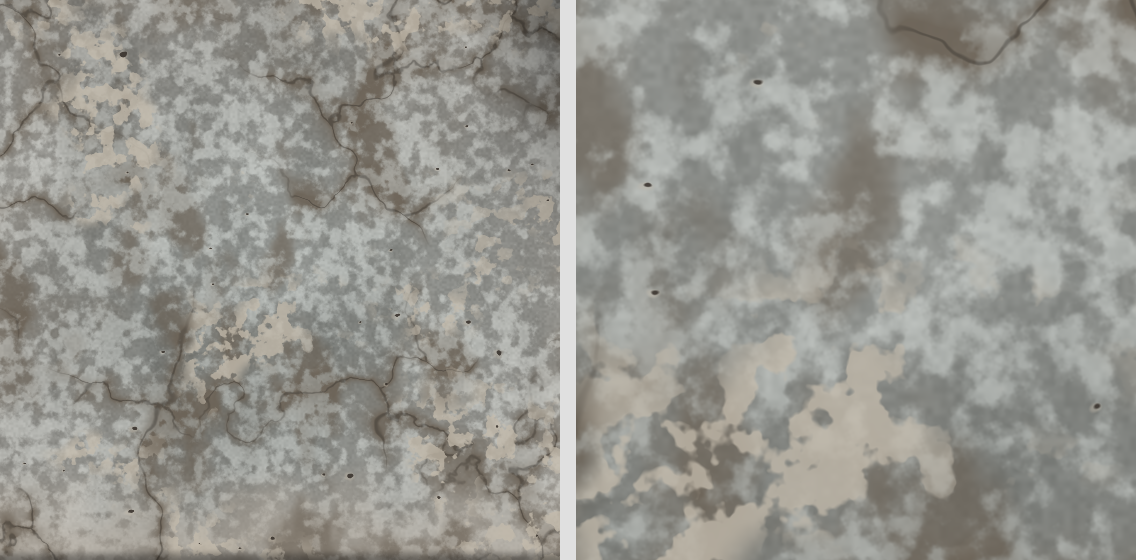
Left, the full canvas; right, a detail of the centre.
This texture is drawn by a three.js fragment shader. Its source:

```glsl
// Weathered concrete: flaky grey mottling over soft clouds, brown stains that
// follow a broken network of cracks, small pits and a warm lower band.
// Layered value noise makes the mottling, warped cellular noise the cracks.

#define GRAIN_SCALE 62.0
#define BLOTCH_SCALE 11.0
#define CLOUD_SCALE 3.5
#define CRACK_SCALE 3.1
#define CRACK_WARP 1.3
#define STAIN_AMOUNT 0.85
#define STAIN_FALLOFF 7.5
#define PIT_GRID 15.0
#define PIT_CHANCE 0.13
#define CORNER_SHADE 0.40

varying vec2 vUv;

const vec3 SHADE_GREY = vec3(0.545, 0.540, 0.520);
const vec3 PALE_GREY = vec3(0.705, 0.705, 0.685);
const vec3 LIME = vec3(0.770, 0.735, 0.675);
const vec3 WARM_BAND = vec3(0.690, 0.650, 0.600);
const vec3 STAIN_BROWN = vec3(0.415, 0.375, 0.325);
const vec3 PIT_DARK = vec3(0.200, 0.175, 0.155);

float hash(vec2 p) {
  vec3 q = fract(vec3(p.xyx) * 0.1031);
  q += dot(q, q.yzx + 33.33);
  return fract((q.x + q.y) * q.z);
}

vec2 hash2(vec2 p) {
  return vec2(hash(p + 17.0), hash(p + 71.0));
}

float noise(vec2 p) {
  vec2 i = floor(p), f = fract(p);
  f = f * f * (3.0 - 2.0 * f);
  return mix(mix(hash(i), hash(i + vec2(1.0, 0.0)), f.x),
             mix(hash(i + vec2(0.0, 1.0)), hash(i + 1.0), f.x), f.y);
}

// Four rotated octaves, scaled to 0..1
float fbm(vec2 p) {
  float sum = 0.0, amp = 0.533;
  for (int i = 0; i < 4; i++) {
    sum += amp * noise(p);
    p = mat2(1.6, 1.2, -1.2, 1.6) * p + 13.7;
    amp *= 0.5;
  }
  return sum;
}

// Gap between the two nearest cell points: zero along cell borders
float cellBorder(vec2 p) {
  vec2 cell = floor(p), f = fract(p);
  float nearest = 8.0, second = 8.0;
  for (int y = -1; y <= 1; y++) {
    for (int x = -1; x <= 1; x++) {
      vec2 o = vec2(float(x), float(y));
      float d = length(o + hash2(cell + o) - f);
      second = min(second, max(nearest, d));
      nearest = min(nearest, d);
    }
  }
  return second - nearest;
}

// x: dark hole, y: pale chipped rim
vec2 pits(vec2 uv, float chance) {
  vec2 p = uv * PIT_GRID, cell = floor(p);
  vec2 d = fract(p) - mix(vec2(0.25), vec2(0.75), hash2(cell));
  d += 0.05 * (vec2(noise(uv * 150.0), noise(uv * 150.0 + 40.0)) - 0.5);
  d.y *= 1.0 + 0.6 * hash(cell + 5.0);
  float size = hash(cell + 9.0);
  float radius = mix(0.025, 0.085, size * size * size);
  float present = step(hash(cell + 3.0), chance);
  float r = length(d);
  float rim = smoothstep(radius * 2.6, radius, length(d + radius * 0.5));
  return present * vec2(smoothstep(radius + 0.015, radius - 0.015, r), rim);
}

void main() {
  vec2 uv = vUv;

  // Mottling: fine flakes gathered by blotches, clouds and faint runs
  float grain = fbm(uv * GRAIN_SCALE);
  float blotch = fbm(uv * BLOTCH_SCALE + 21.0);
  float cloud = fbm(uv * CLOUD_SCALE + 5.0);
  float runs = fbm(uv * vec2(14.0, 2.5) + 60.0);
  float flake = smoothstep(0.34, 0.68, grain + 0.65 * (blotch - 0.5));
  vec3 color = mix(SHADE_GREY, PALE_GREY, flake);
  color += 0.20 * (cloud - 0.5) + 0.14 * (runs - 0.5);
  color += 0.06 * (noise(uv * 230.0) - 0.5);

  // Cool middle, warm lower band
  float middle = smoothstep(0.65, 0.1, length(uv - vec2(0.5, 0.45)));
  color += middle * vec3(-0.012, 0.004, 0.010);
  float band = smoothstep(0.20, 0.02, uv.y + 0.16 * (blotch - 0.5));
  color = mix(color, WARM_BAND, 0.5 * band);

  // Crack network, broken up by a slow mask
  vec2 warp = vec2(fbm(uv * 5.0 + 3.0), fbm(uv * 5.0 + 47.0)) - 0.5;
  vec2 jitter = vec2(blotch, fbm(uv * 24.0 + 8.0)) - 0.5;
  float border = cellBorder(uv * CRACK_SCALE + CRACK_WARP * warp + 0.22 * jitter + 2.0);
  float mask = smoothstep(0.42, 0.60, fbm(uv * 3.2 + 31.0));
  float patches = smoothstep(0.58, 0.74, fbm(uv * vec2(9.0, 6.0) + 80.0));
  float stain = exp(-border * STAIN_FALLOFF) * mask + 0.6 * patches;
  stain = clamp(stain * mix(1.15, 0.5, flake), 0.0, 1.0);
  color = mix(color, STAIN_BROWN, STAIN_AMOUNT * stain);
  float hairline = smoothstep(0.030, 0.004, border) * mask;
  color *= 1.0 - 0.22 * hairline;

  // Crisp lime crust in scattered areas
  float crustArea = smoothstep(0.54, 0.70, fbm(uv * 5.0 + 110.0));
  float crust = smoothstep(0.52, 0.60, fbm(uv * 42.0 + 15.0)) * crustArea;
  color = mix(color, LIME, 0.75 * crust);

  // Pits, more common low down
  vec2 pit = pits(uv, PIT_CHANCE + 0.25 * band);
  color = mix(color, LIME, 0.4 * pit.y);
  color = mix(color, PIT_DARK, 0.85 * pit.x);

  // Shade in the upper right corner and along the foot
  float corner = smoothstep(0.80, 1.03, uv.x) * smoothstep(0.45, 1.0, uv.y);
  color *= 1.0 - CORNER_SHADE * corner;
  color *= 1.0 - 0.35 * smoothstep(0.022, 0.0, uv.y);

  gl_FragColor = vec4(clamp(color, 0.0, 1.0), 1.0);
}
```
